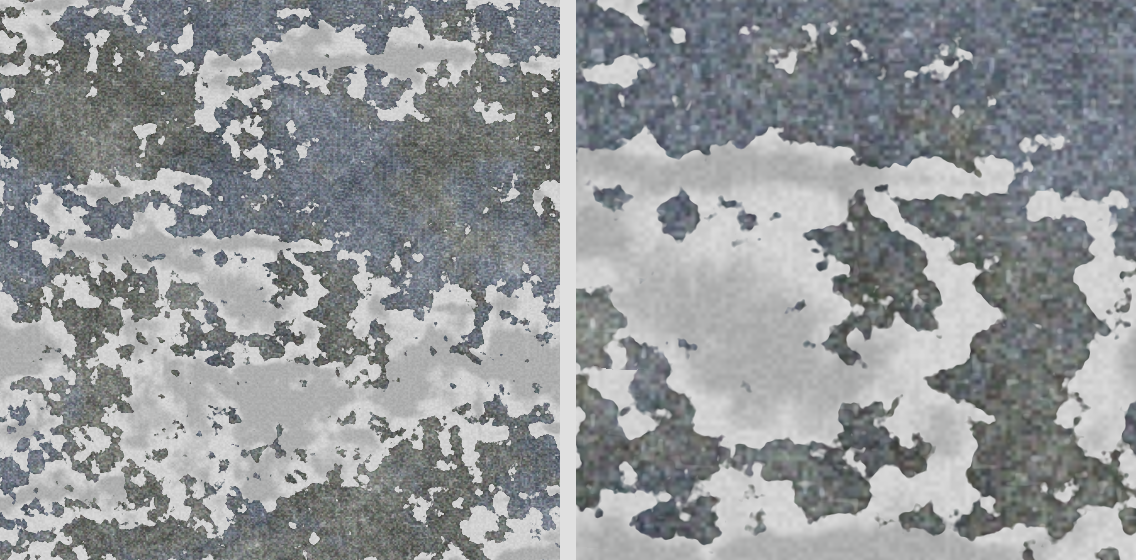
Left, the full canvas; right, a detail of the centre.
A three.js fragment shader for this texture:

```glsl
// Weathered brick wall: slate-grey paint flaking off pale plaster along the mortar courses.
varying vec2 vUv;

const vec3 SLATE_BLUE = vec3(0.405, 0.435, 0.480);
const vec3 OLIVE_GREY = vec3(0.415, 0.425, 0.408);
const vec3 PLASTER = vec3(0.825, 0.825, 0.825);
const vec3 WORN_PLASTER = vec3(0.665, 0.668, 0.668);

const vec2 BRICKS = vec2(5.0, 9.0);      // bricks across and courses up
const float JOINT_WIDTH = 0.013;
const float JOINT_STRENGTH = 0.20;
const float PLASTER_THRESHOLD = 0.150;   // higher leaves more paint
const float EDGE_SOFTNESS = 0.022;
const vec2 BROAD_SCALE = vec2(3.2, 5.5);
const float CLUMP_SCALE = 15.0;
const float FLAKE_SCALE = 48.0;
const float GRIT_SCALE = 330.0;

float hash(vec2 p) {
  return fract(sin(dot(p, vec2(127.1, 311.7))) * 43758.5453);
}

float noise(vec2 p) {
  vec2 i = floor(p);
  vec2 f = fract(p);
  f = f * f * (3.0 - 2.0 * f);
  return mix(mix(hash(i), hash(i + vec2(1.0, 0.0)), f.x),
             mix(hash(i + vec2(0.0, 1.0)), hash(i + vec2(1.0, 1.0)), f.x), f.y);
}

// Layered noise, centred on zero.
float fbm(vec2 p) {
  float sum = 0.0;
  float amplitude = 0.53;
  for (int i = 0; i < 4; i++) {
    sum += amplitude * (noise(p) - 0.5);
    p = mat2(0.8, 0.6, -0.6, 0.8) * p * 2.03 + 17.3;
    amplitude *= 0.5;
  }
  return sum;
}

float ridge(float d, float width) {
  return exp(-d * d / (width * width));
}

// Broken mortar lines: long horizontal courses and fainter upright joints.
float mortar(vec2 p) {
  vec2 wall = p + 0.05 * vec2(fbm(p * 7.0), fbm(p * 6.0 + 40.0));
  vec2 brick = wall * BRICKS;
  brick.x += hash(vec2(floor(brick.y), 3.0));
  vec2 gap = (0.5 - abs(fract(brick) - 0.5)) / BRICKS;
  float course = ridge(gap.y, JOINT_WIDTH) * smoothstep(0.35, 0.7, noise(p * vec2(4.0, 7.0) + 9.0));
  float upright = ridge(gap.x, JOINT_WIDTH * 0.7) * smoothstep(0.45, 0.8, noise(p * 8.0 + 25.0));
  return JOINT_STRENGTH * max(course, 0.7 * upright);
}

// Large-scale plaster exposure, before the fine flaking.
float exposure(vec2 p) {
  vec2 warp = 0.08 * vec2(fbm(p * 9.0 + 3.0), fbm(p * 9.0 + 61.0));
  float broad = fbm((p + warp) * BROAD_SCALE + 5.0);
  float clumps = fbm((p + warp) * CLUMP_SCALE + 80.0);
  float bands = 0.15 * ridge(p.y - 0.34, 0.20) + 0.08 * ridge(p.y - 0.90, 0.07);
  return 0.9 * broad + 0.6 * clumps + bands + mortar(p) - PLASTER_THRESHOLD;
}

vec3 paint(vec2 p, float cover, float grit) {
  float hue = smoothstep(-0.13, 0.13, fbm(p * 5.0 + 120.0) + 0.4 * fbm(p * 30.0 + 11.0));
  vec3 color = mix(SLATE_BLUE, OLIVE_GREY, hue);

  // Cloudy stains and faint diagonal scuffs.
  color += 0.20 * fbm(p * 11.0 + 200.0) + 0.16 * fbm(p * 70.0 + 31.0);
  vec2 slant = mat2(0.77, -0.64, 0.64, 0.77) * p;
  float scuff = noise(slant * vec2(9.0, 75.0)) * smoothstep(0.5, 0.85, noise(p * 9.0 + 70.0));
  color += 0.09 * scuff;

  // Darker rim beside the flakes, then mineral grit with a little colour.
  color *= mix(0.90, 1.02, smoothstep(0.0, 0.12, -cover));
  color += 0.22 * (grit - 0.5);
  color += 0.13 * smoothstep(0.72, 0.95, noise(p * GRIT_SCALE * 0.6 + 400.0));
  vec3 tint = vec3(noise(p * 190.0 + 7.0), noise(p * 190.0 + 57.0), noise(p * 190.0 + 97.0));
  return color + 0.05 * (tint - 0.5);
}

vec3 plaster(vec2 p, float depth, float grit) {
  float worn = smoothstep(0.04, 0.20, depth + 0.35 * fbm(p * 22.0 + 300.0));
  return mix(PLASTER, WORN_PLASTER, 0.9 * worn) + 0.07 * (grit - 0.5);
}

void main() {
  vec2 p = vUv;
  float depth = exposure(p);
  float cover = depth + 0.8 * fbm(p * FLAKE_SCALE + 150.0);
  float grit = noise(p * GRIT_SCALE + 33.0);

  float bare = smoothstep(-EDGE_SOFTNESS, EDGE_SOFTNESS, cover);
  vec3 color = mix(paint(p, cover, grit), plaster(p, depth, grit), bare);
  gl_FragColor = vec4(color, 1.0);
}
```
